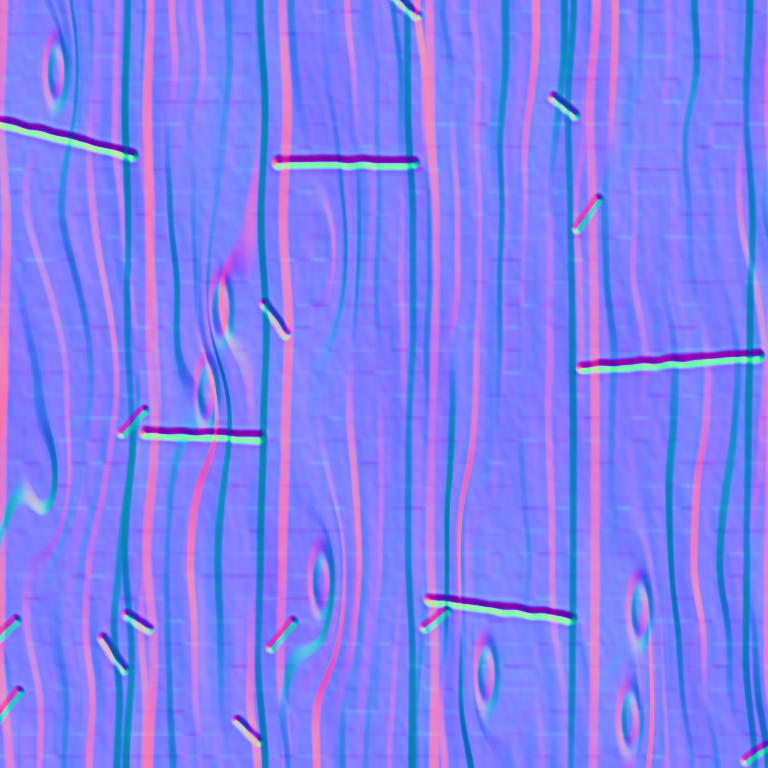
A Shadertoy shader for this texture map:

```glsl
// Tangent-space normal map of weathered wooden planks with grain, knots and joints

// Left edge of each plank, and the joint across it: left x, left y, right x, right y
const float plankEdge[5] = float[5](0.977, 0.167, 0.341, 0.534, 0.745);
const vec4 joint[5] = vec4[5](
    vec4(0.0, 0.843, 0.172, 0.800), vec4(0.190, 0.438, 0.338, 0.432),
    vec4(0.362, 0.790, 0.538, 0.790), vec4(0.560, 0.221, 0.743, 0.197),
    vec4(0.758, 0.523, 0.988, 0.538));

float hash(vec2 p) {
    vec3 q = fract(vec3(p.xyx) * 0.1031);
    q += dot(q, q.yzx + 33.33);
    return fract((q.x + q.y) * q.z);
}

// Value noise; a small softness gives flat plateaus with steep steps between
float noise(vec2 p, vec2 softness) {
    vec2 i = floor(p);
    vec2 f = smoothstep(0.5 - softness, 0.5 + softness, fract(p));
    return mix(mix(hash(i), hash(i + vec2(1, 0)), f.x),
               mix(hash(i + vec2(0, 1)), hash(i + vec2(1, 1)), f.x), f.y);
}

float smoothNoise(vec2 p) { return noise(p, vec2(0.5)); }

// Signed distance on the wrapped horizontal axis
float wrapX(float x) { return fract(x + 0.5) - 0.5; }

// Cut along a segment, with a slightly raised rim
float groove(vec2 p, vec2 a, vec2 b, float width) {
    vec2 ab = b - a;
    vec2 d = p - a - ab * clamp(dot(p - a, ab) / dot(ab, ab), 0.0, 1.0);
    float q = dot(d, d) / (width * width);
    return exp(-q) * (0.6 * q - 1.0);
}

float height(vec2 p) {
    float h = 0.0;
    float grainX = p.x + 0.055 * smoothNoise(p * vec2(7.0, 4.0) + 3.0)
                 + 0.012 * smoothNoise(p * vec2(12.0, 11.0) + 40.0);

    // Knots bend the grain and leave an oval rim
    for (int k = 0; k < 10; k++) {
        float id = float(k);
        vec2 centre = vec2(plankEdge[k % 5] + 0.075 + 0.05 * hash(vec2(id, 1.7)),
                           hash(vec2(id, 8.3)));
        vec2 d = vec2(wrapX(p.x - centre.x), p.y - centre.y);
        vec2 bend = d / vec2(0.03, 0.10);
        float side = hash(vec2(id, 5.9)) < 0.5 ? -1.0 : 1.0;
        grainX += side * 0.045 * exp(-dot(bend, bend));
        float rim = (length(d / vec2(0.011, 0.036)) - 1.0) / 0.4;
        h -= 0.007 * step(0.45, hash(vec2(id, 2.2))) * exp(-rim * rim);
    }

    // Grain: long terraces, fine streaks and small chips
    h += 0.021 * noise(vec2(grainX * 28.0, p.y * 3.0), vec2(0.15, 0.5));
    h += 0.0032 * smoothNoise(vec2(grainX * 62.0, p.y * 7.0) + 17.0);
    h += 0.0011 * noise(p * vec2(48.0, 34.0) + 71.0, vec2(0.25, 0.12));
    h += 0.0007 * smoothNoise(p * vec2(120.0, 70.0) + 9.0);

    // Raised strips along the plank edges
    for (int k = 0; k < 5; k++) {
        float id = float(k);
        float x = wrapX(p.x - plankEdge[k])
                + 0.012 * (smoothNoise(vec2(id * 9.0, p.y * 7.0)) - 0.5);
        float strength = 0.4 + 0.8 * smoothNoise(vec2(id * 5.0 + 60.0, p.y * 6.0));
        h += 0.018 * strength * smoothstep(-0.005, 0.005, x)
           * (1.0 - smoothstep(0.022, 0.036, x));
    }

    // Joints between plank ends
    vec2 rough = p + vec2(0.0, 0.003 * smoothNoise(p * 55.0));
    for (int k = 0; k < 5; k++)
        h += 0.019 * groove(rough, joint[k].xy, joint[k].zw, 0.0062);

    // Slanted nicks near the plank edges
    for (int k = 0; k < 13; k++) {
        float id = float(k);
        vec2 centre = vec2(fract(plankEdge[k % 5] - 0.02 + 0.06 * hash(vec2(id, 21.0))),
                           hash(vec2(id, 34.0)));
        float lean = hash(vec2(id, 55.0)) < 0.5 ? -1.0 : 1.0;
        vec2 arm = vec2(0.014 * lean, 0.008 + 0.016 * hash(vec2(id, 13.0)));
        h += 0.011 * groove(rough, centre - arm, centre + arm, 0.0055);
    }
    return h;
}

void mainImage(out vec4 fragColor, in vec2 fragCoord) {
    vec2 p = fragCoord / iResolution.xy;
    vec2 e = vec2(0.0015, 0.0);
    vec2 slope = vec2(height(p + e.xy) - height(p - e.xy),
                      height(p + e.yx) - height(p - e.yx)) / (2.0 * e.x);
    vec3 normal = normalize(vec3(-slope, 1.0));
    fragColor = vec4(normal * 0.5 + 0.5, 1.0);
}
```
